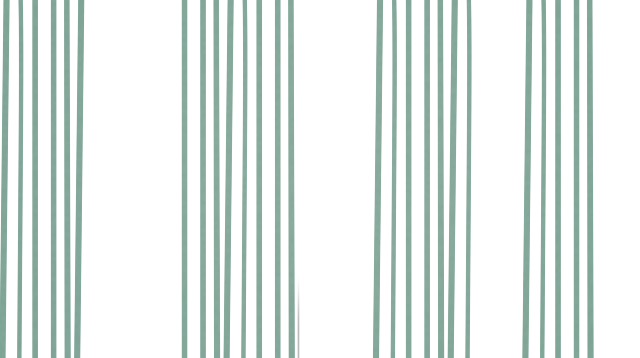
Give the GLSL for this pattern, as a Shadertoy shader.

```glsl
// Sage green hand-drawn stripes on white, in four uneven clusters.
// A five-stroke motif repeats across the width; gaps hide runs of strokes.
// Each stroke is a near-vertical curve with its own lean and thickness.
#define PERIOD 0.11672
#define ORIGIN 0.0549
#define MOTIFS 8
#define SOFTNESS 0.6
#define DARK_SAGE vec3(0.495, 0.645, 0.59)
#define LIGHT_SAGE vec3(0.57, 0.69, 0.64)
#define GRAIN 0.018

float hash(vec2 p) {
    return fract(sin(dot(p, vec2(127.1, 311.7))) * 43758.5453);
}

float valueNoise(vec2 p) {
    vec2 cell = floor(p);
    vec2 f = fract(p);
    f = f * f * (3.0 - 2.0 * f);
    float low = mix(hash(cell), hash(cell + vec2(1.0, 0.0)), f.x);
    float high = mix(hash(cell + vec2(0.0, 1.0)), hash(cell + 1.0), f.x);
    return mix(low, high, f.y);
}

// Horizontal centre (x) and half width (y) of a motif stroke at height h
vec2 strokeShape(int kind, float h) {
    if (kind == 0) return vec2(mix(-0.0510, -0.0447, h), 0.0048);
    if (kind == 1) return vec2(-0.0247 + 0.0039 * h - 0.0018 * pow(h, 8.0), 0.00345);
    if (kind == 2) return vec2(0.0, 0.00436);
    if (kind == 3) return vec2(0.0289, 0.00436);
    return vec2(mix(0.0508, 0.0495, h), mix(0.0048, 0.0043, h));
}

// Runs of strokes left out to open the white gaps
bool isGap(int index) {
    return (index > 5 && index < 12) || (index > 19 && index < 25)
        || (index > 31 && index < 35);
}

void mainImage(out vec4 fragColor, in vec2 fragCoord) {
    vec2 uv = fragCoord / iResolution.xy;
    float blur = SOFTNESS / iResolution.x;

    // Stroke coverage
    float ink = 0.0;
    for (int i = 0; i < MOTIFS * 5; i++) {
        if (isGap(i)) continue;
        vec2 stroke = strokeShape(i % 5, uv.y);
        float centre = ORIGIN + PERIOD * float(i / 5) + stroke.x;
        float edge = abs(uv.x - centre) - stroke.y;
        ink = max(ink, 1.0 - smoothstep(-blur, blur, edge));
    }

    // Paint: paler around the middle, with soft mottling
    vec2 fromMiddle = (uv - vec2(0.5, 0.5)) / vec2(0.42, 0.55);
    float pale = 0.6 * exp(-dot(fromMiddle, fromMiddle));
    float mottle = valueNoise(uv * vec2(160.0, 90.0)) - 0.5;
    vec3 paint = mix(DARK_SAGE, LIGHT_SAGE, pale) + GRAIN * mottle;
    vec3 colour = mix(vec3(1.0), paint, ink);

    // Faint hairline rising from the lower edge
    float hairline = 1.0 - smoothstep(0.0004, 0.0004 + 2.0 * blur, abs(uv.x - 0.4664));
    hairline *= 1.0 - smoothstep(0.08, 0.24, uv.y);
    colour = mix(colour, vec3(0.55), 0.6 * hairline);

    fragColor = vec4(colour, 1.0);
}
```
